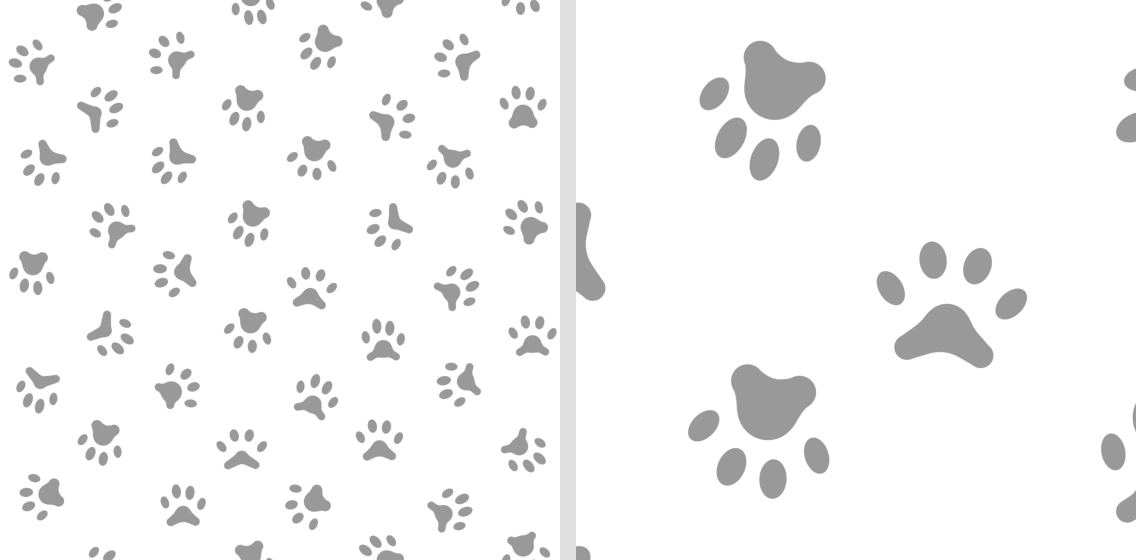
Left: the whole. Right: its middle third, enlarged.
Reproduce this pattern procedurally as a Shadertoy shader.

```glsl
// Seamless scatter of grey paw prints, turned every way, on white.

const vec2 GRID = vec2(8.0, 5.0);   // staggered columns and rows of prints
const vec3 PAPER = vec3(1.0);
const vec3 INK = vec3(0.6);

vec3 hash3(vec2 p) {
    vec3 q = fract(vec3(p.xyx) * vec3(0.1031, 0.1030, 0.0973) + 0.137);
    q += dot(q, q.yxz + 33.33);
    return fract((q.xxy + q.yzz) * q.zyx);
}

vec2 rotate(vec2 p, float a) {
    float c = cos(a), s = sin(a);
    return vec2(c * p.x - s * p.y, s * p.x + c * p.y);
}

float smoothMin(float a, float b, float k) {
    float h = max(k - abs(a - b), 0.0) / k;
    return min(a, b) - 0.25 * h * h * k;
}

float ellipse(vec2 p, vec2 radii) {
    float k = length(p / radii);
    return k * (k - 1.0) / max(length(p / (radii * radii)), 1e-3);
}

// Limb from a to b whose radius changes from ra to rb
float taper(vec2 p, vec2 a, vec2 b, float ra, float rb) {
    vec2 d = b - a;
    float t = clamp(dot(p - a, d) / dot(d, d), 0.0, 1.0);
    return length(p - a - d * t) - mix(ra, rb, t);
}

// Pad: a dome joined to two lower lobes
float pad(vec2 p, float kind) {
    // lobe offset, lobe radius, dome radius, limb radius at the dome
    vec4 s = vec4(0.40, 0.25, 0.45, 0.34);                   // bean
    if (kind > 0.28) s = vec4(0.56, 0.19, 0.32, 0.30);       // triangle
    if (kind > 0.48) s = vec4(0.58, 0.17, 0.40, 0.18);       // trefoil
    if (kind > 0.70) s = vec4(0.48, 0.18, 0.48, 0.22);       // round with stubs
    if (kind > 0.85) s = vec4(0.62, 0.18, 0.22, 0.26);       // boomerang
    vec2 top = vec2(0.0, -0.36);
    float dome = length(p - top) - s.z;
    float right = taper(p, top, vec2(s.x, -0.71), s.w, s.y);
    float left = taper(p, top, vec2(-s.x, -0.73), s.w, s.y);
    return smoothMin(dome, smoothMin(left, right, 0.08), 0.16);
}

// Whole print, about two units wide, toes toward +y
float paw(vec2 p, float kind, float spread) {
    float d = pad(p, kind);
    for (float side = -1.0; side < 2.0; side += 2.0) {
        vec2 q = vec2(p.x * side, p.y + 0.05 * side * (1.0 - spread));
        vec2 inner = q - vec2(mix(0.29, 0.34, spread), 0.62);
        vec2 outer = q - vec2(mix(0.78, 0.92, spread), 0.12);
        d = min(d, ellipse(rotate(inner, mix(0.05, 0.25, spread)),
                           vec2(0.205, mix(0.34, 0.28, spread))));
        d = min(d, ellipse(rotate(outer, mix(0.15, 0.70, spread)),
                           vec2(0.18, 0.28)));
    }
    return d;
}

void mainImage(out vec4 fragColor, in vec2 fragCoord) {
    vec2 uv = fragCoord / iResolution.xy;
    vec2 home = floor(uv * GRID);
    float size = 0.0395;
    float dist = 1.0;

    // Nearest print among the surrounding cells
    for (float j = -1.0; j < 2.0; j++) {
        for (float i = -1.0; i < 2.0; i++) {
            vec2 cell = home + vec2(i, j);
            vec2 id = mod(cell, GRID);
            vec3 place = hash3(id + 3.7);
            vec3 look = hash3(id + 41.3);
            vec2 center = (cell + vec2(0.5, 0.5 + 0.5 * mod(cell.x, 2.0))) / GRID;
            center += (place.xy - 0.5) * 0.034;
            // A fifth of the prints stand upright
            float angle = place.z < 0.2 ? 0.0 : look.z * 6.2832;
            vec2 p = rotate(uv - center, angle) / size;
            dist = min(dist, paw(p, look.x, look.y) * size);
        }
    }

    float pixel = 1.0 / min(iResolution.x, iResolution.y);
    float cover = 1.0 - smoothstep(-0.8 * pixel, 0.8 * pixel, dist);
    fragColor = vec4(mix(PAPER, INK, cover), 1.0);
}
```
